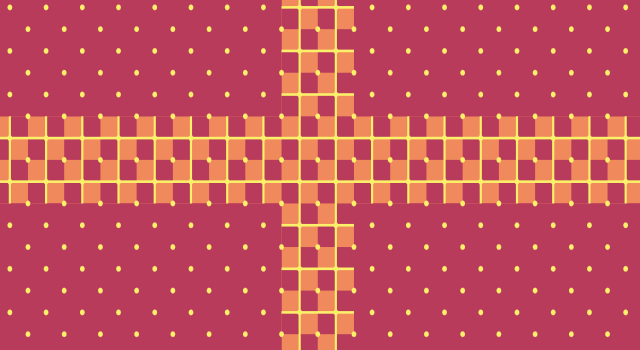
This pattern is drawn by a Shadertoy shader. Its source:

```glsl
// A cross of two checkered bands with yellow grid lines over a staggered field of dots.

// Triangle wave: positive on even cells, negative on odd cells, zero at their edges.
vec2 cellSign(vec2 g) {
    return abs(mod(g - 0.5, 2.0) - 1.0) - 0.5;
}

void mainImage(out vec4 fragColor, in vec2 fragCoord) {
    const vec3 crimson = vec3(0.72, 0.23, 0.36);
    const vec3 orange = vec3(0.94, 0.54, 0.36);
    const vec3 yellow = vec3(0.98, 0.94, 0.41);

    // Grid coordinates: one unit per checker cell, zero where the bands cross
    vec2 cellSize = vec2(0.0283, 0.06225);
    vec2 grid = (fragCoord / iResolution.xy - vec2(0.4965, 0.5432)) / cellSize;
    vec2 pixel = 1.0 / (iResolution.xy * cellSize);

    // Cross made of two bands, each four cells wide
    vec2 bands = clamp((2.0 - abs(grid)) / pixel + 0.5, 0.0, 1.0);
    float cross4 = max(bands.x, bands.y);

    // Checkerboard inside the cross
    vec2 parity = clamp(2.0 * cellSign(grid) / pixel, -1.0, 1.0);
    float checker = 0.5 - 0.5 * parity.x * parity.y;
    vec3 color = mix(crimson, orange, checker * cross4);

    // Lines along the odd grid coordinates
    vec2 toOdd = mod(grid, 2.0) - 1.0;
    vec2 lines = clamp((0.06 - abs(toOdd)) / pixel + 0.5, 0.0, 1.0);
    color = mix(color, yellow, max(lines.x, lines.y) * cross4);

    // Dots where both coordinates are odd or both are even
    vec2 toEven = mod(grid + 1.0, 2.0) - 1.0;
    float dotDistance = min(length(toOdd), length(toEven)) - 0.13;
    float dots = clamp(0.5 - dotDistance / max(pixel.x, pixel.y), 0.0, 1.0);
    color = mix(color, yellow, dots);

    fragColor = vec4(color, 1.0);
}
```
